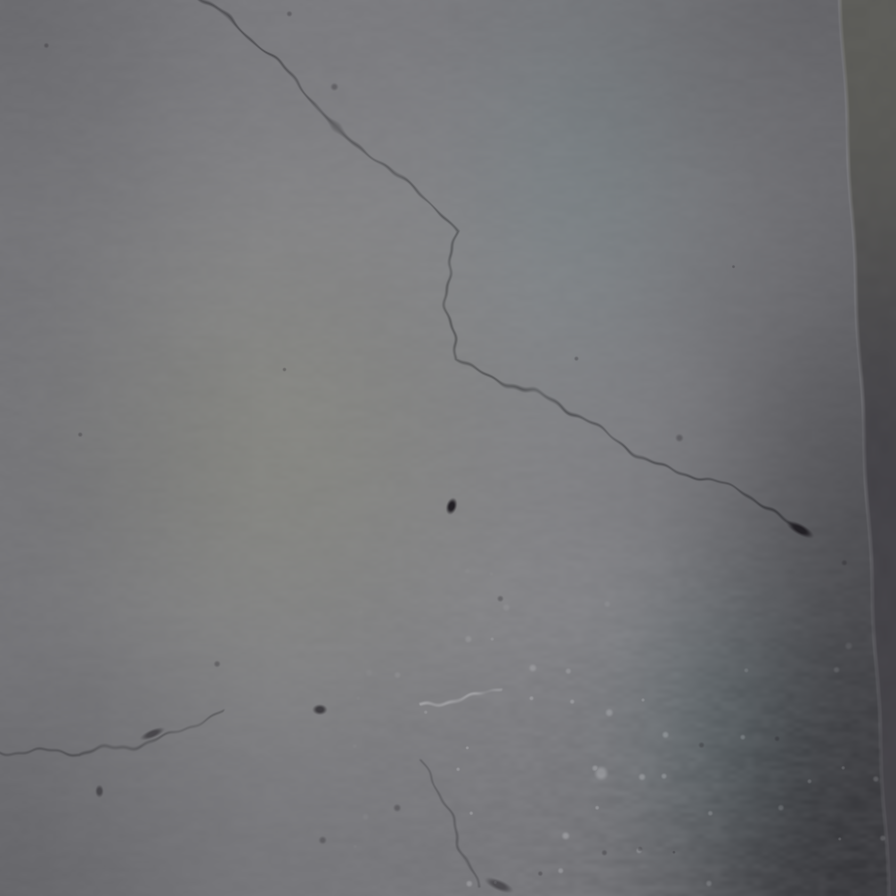
Reproduce this texture procedurally as a WebGL 1 fragment shader.

```glsl
precision highp float;
// Dim grey plaster wall with hairline cracks, small pits and a shaded corner.
uniform vec2 u_resolution;

const vec3 WALL = vec3(0.517, 0.517, 0.533);
const vec3 WARM_TINT = vec3(0.008, 0.010, -0.022);
const vec3 COOL_TINT = vec3(-0.020, 0.003, 0.002);
const vec3 RETURN_TOP = vec3(0.365, 0.365, 0.350);
const vec3 RETURN_LOW = vec3(0.270, 0.265, 0.285);
const vec3 PIT_COLOR = vec3(0.13, 0.12, 0.14);
const float CRACK_WIDTH = 0.0014;
const float CRACK_DEPTH = 0.15;
const float GRAIN = 0.014;
const float BLOCKS = 32.0;
const float SPECK_CELLS = 26.0;

float hash(vec2 p) {
  p = fract(p * vec2(0.1031, 0.1137));
  p += dot(p, p.yx + 33.33);
  return fract((p.x + p.y) * p.x * 7.31 + p.y * 5.17);
}

float noise(vec2 p) {
  vec2 i = floor(p), f = fract(p);
  f = f * f * (3.0 - 2.0 * f);
  return mix(mix(hash(i), hash(i + vec2(1.0, 0.0)), f.x),
             mix(hash(i + vec2(0.0, 1.0)), hash(i + 1.0), f.x), f.y);
}

// Soft round patch of unit height
float patchAt(vec2 p, vec2 center, vec2 size) {
  vec2 d = (p - center) / size;
  return exp(-dot(d, d));
}

// Layered sines that make straight cracks wander
vec2 wander(vec2 p) {
  return 0.006 * sin(p.yx * vec2(39.0, 34.0) + vec2(0.6, 2.0))
       + 0.0025 * sin(p.yx * vec2(104.0, 91.0) + vec2(2.1, 0.4))
       + 0.0009 * sin(p.yx * 260.0);
}

// Coverage of a line from a to b
float strand(vec2 p, vec2 a, vec2 b, float width) {
  vec2 ab = b - a;
  float t = clamp(dot(p - a, ab) / dot(ab, ab), 0.0, 1.0);
  float soft = 0.0011 + 0.5 / u_resolution.y;
  return 1.0 - smoothstep(width - soft, width + soft, length(p - a - ab * t));
}

// Coverage of an elongated, turned spot
float spot(vec2 p, vec2 center, vec2 size, float angle) {
  vec2 d = p - center;
  float c = cos(angle), s = sin(angle);
  d = vec2(c * d.x + s * d.y, c * d.y - s * d.x) / size;
  return 1.0 - smoothstep(0.4, 1.35, length(d));
}

// Sparse cellular specks: one jittered dot in a few cells
float specks(vec2 p, float share, float seed) {
  vec2 g = p * SPECK_CELLS, cell = floor(g);
  vec2 at = 0.25 + 0.5 * vec2(hash(cell + seed), hash(cell + seed + 17.0));
  float size = 0.04 + 0.06 * hash(cell + seed + 31.0);
  return step(1.0 - share, hash(cell + seed + 53.0))
       * (1.0 - smoothstep(0.3 * size, 1.5 * size, length(fract(g) - at)));
}

void main() {
  vec2 p = gl_FragCoord.xy / u_resolution;
  float soft = 1.0 / u_resolution.x + 0.001;

  // Wall shading: darker edges and a deep shadow at lower right
  float light = -0.055 * smoothstep(0.32, 0.0, p.x)
              - 0.035 * smoothstep(0.70, 1.0, p.y)
              - 0.050 * smoothstep(0.36, 0.0, p.y)
              - 0.085 * smoothstep(0.58, 0.98, p.x)
              - 0.140 * smoothstep(0.70, 1.0, p.x + 0.10 * (0.5 - p.y))
                      * smoothstep(0.90, 0.25, p.y);
  vec3 color = WALL + light;

  // Broad, faintly blocky tints
  vec2 block = mix(p, (floor(p * BLOCKS) + 0.5) / BLOCKS, 0.6);
  float warm = patchAt(block, vec2(0.31, 0.50), vec2(0.21, 0.24));
  float cool = patchAt(block, vec2(0.65, 0.80), vec2(0.13, 0.20))
             + patchAt(block, vec2(0.80, 0.19), vec2(0.11, 0.16));
  color += WARM_TINT * warm + COOL_TINT * cool;
  color += 0.010 * (noise(block * 9.0) - 0.5);

  // Fine grain, stretched sideways and rougher in the lower right
  float rough = 0.55 + 1.6 * smoothstep(0.55, 0.0, p.y) * smoothstep(0.3, 0.9, p.x);
  color += GRAIN * rough * (noise(p * vec2(45.0, 130.0)) + noise(p * vec2(110.0, 210.0)) - 1.0);

  // Hairline cracks
  vec2 q = p + wander(p);
  vec2 bendA = vec2(0.503, 0.746), bendB = vec2(0.505, 0.603);
  float crack = strand(q, vec2(0.220, 1.010), bendA, CRACK_WIDTH);
  crack = max(crack, strand(q, bendA, bendB, CRACK_WIDTH));
  crack = max(crack, strand(q, bendB, vec2(0.890, 0.412), CRACK_WIDTH));
  float faint = strand(q, vec2(-0.01, 0.168), vec2(0.09, 0.153), CRACK_WIDTH);
  faint = max(faint, strand(q, vec2(0.09, 0.153), vec2(0.25, 0.200), CRACK_WIDTH));
  faint = max(faint, strand(q, vec2(0.47, 0.145), vec2(0.54, 0.015), CRACK_WIDTH));
  color -= CRACK_DEPTH * max(crack, 0.65 * faint) * (0.7 + 0.5 * noise(p * 50.0));

  // Pale scuffs and chips
  float scuff = strand(q, vec2(0.47, 0.208), vec2(0.56, 0.238), 0.0015) * noise(p * 70.0);
  float chips = specks(p, 0.30, 5.0) * smoothstep(0.42, 0.15, p.y) * smoothstep(0.35, 0.55, p.x);
  chips = max(chips, spot(p, vec2(0.671, 0.137), vec2(0.007), 0.0));
  color += 0.15 * scuff + 0.11 * chips;

  // Dark pits
  float pit = spot(p, vec2(0.893, 0.409), vec2(0.014, 0.005), -0.5);
  pit = max(pit, spot(p, vec2(0.504, 0.435), vec2(0.005, 0.008), -0.3));
  pit = max(pit, 0.7 * spot(p, vec2(0.357, 0.208), vec2(0.007, 0.005), 0.0));
  pit = max(pit, 0.55 * spot(p, vec2(0.170, 0.181), vec2(0.012, 0.004), 0.4));
  pit = max(pit, 0.5 * spot(p, vec2(0.111, 0.117), vec2(0.004, 0.006), 0.0));
  pit = max(pit, 0.5 * spot(p, vec2(0.557, 0.012), vec2(0.014, 0.005), -0.4));
  pit = max(pit, 0.3 * specks(p, 0.025, 71.0));
  color = mix(color, PIT_COLOR, pit);

  // Corner edge and the shaded wall beyond it
  float edge = p.x - (0.992 - 0.054 * p.y) - 0.001 * sin(p.y * 37.0);
  vec3 side = mix(RETURN_LOW, RETURN_TOP, smoothstep(0.45, 0.95, p.y));
  color = mix(color, side + 0.012 * (noise(p * 80.0) - 0.5), smoothstep(-soft, soft, edge));
  color += 0.065 * (0.5 + 0.5 * noise(p * 40.0)) * (1.0 - smoothstep(0.0008, 0.0035, abs(edge)));

  gl_FragColor = vec4(color, 1.0);
}
```
